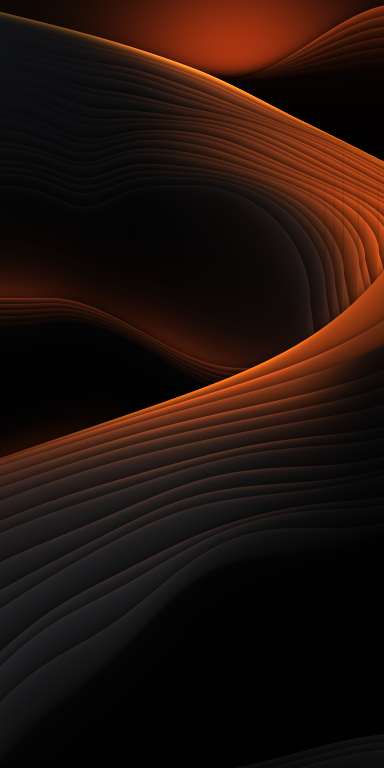
Give the GLSL for this background, as a WebGL 1 fragment shader.

```glsl
precision highp float;
// Dark layered dunes with glowing orange ridges that sweep around a black hollow.

uniform vec2 u_resolution;

const vec3 ORANGE = vec3(0.74, 0.28, 0.085);
const vec3 GOLD = vec3(1.0, 0.57, 0.06);
const vec3 EMBER = vec3(0.50, 0.16, 0.05);

// Top edge of the main dune's strata: t = 0 is the ridge, t = 1 the hollow's rim.
float upperEdge(float x, float t) {
  float ridge = 0.031 + 0.375 * x - 0.042 * sin(3.1416 * x) + 0.015 * smoothstep(0.5, 0.8, x);
  float dip = (x - 0.22) / 0.1;
  float rim = 0.478 + 0.055 * exp(-dip * dip);
  float u = max(x - 0.495, 0.0) / mix(0.86, 0.32, t);
  float bend = 1.0 - sqrt(max(1.0 - u * u, 0.0)) + 8.0 * max(u - 1.0, 0.0);
  float ripple = 0.04 * t * (1.0 - t) * sin(11.0 * x + 9.0 * t);
  return mix(ridge, rim, t) + 0.307 * t * bend + ripple;
}

// Top edge of the lower strata, which fan out in an S toward the left.
float lowerEdge(float x, float t) {
  float crest = 1.193 - 0.34 * x - 0.15 * pow(x, 6.0);
  float spread = 0.84 - 1.2 * x + 1.07 * x * x;
  float hump = (x - 0.3) / 0.2;
  float bulge = 0.1 * t * t * t * exp(-hump * hump);
  return crest + spread * pow(t, mix(1.3, 0.45, x)) + bulge + 0.014 * t * sin(9.0 * x + 14.0 * t);
}

// Lays one sheet over what is behind it; d is the depth below the sheet's edge.
vec3 sheet(vec3 behind, float d, vec3 fill, vec3 rim, float fade, float contrast) {
  float depth = max(d, 0.0);
  float aa = 0.75 / u_resolution.x;
  vec3 front = fill * mix(1.0, 0.25 + 0.75 * exp(-depth * fade), contrast);
  front += rim * exp(-depth / 0.007);
  behind *= 1.0 - 0.4 * contrast * exp(min(d, 0.0) / 0.012);
  return mix(behind, front, smoothstep(-aa, aa, d));
}

void main() {
  // x spans 0 to 1; y runs down from the top edge, 0 to 2.
  vec2 uv = gl_FragCoord.xy / u_resolution;
  float x = uv.x;
  float y = 2.0 - 2.0 * uv.y;

  // Glowing sky
  vec2 g = (vec2(x, y) - vec2(0.61, 0.14)) / vec2(0.29, 0.22);
  vec3 color = vec3(0.045, 0.025, 0.022) + vec3(0.62, 0.18, 0.045) * exp(-dot(g, g));

  // Far dune at the upper right
  float rise = smoothstep(0.585, 1.04, x);
  for (int i = 0; i < 7; i++) {
    float n = float(i) / 6.0;
    float edge = 0.208 - (0.198 - 0.17 * n) * rise;
    vec3 fill = mix(vec3(0.48, 0.17, 0.06), vec3(0.035, 0.014, 0.01), sqrt(n));
    vec3 rim = ORANGE * 0.6 * (1.0 - n) * (1.0 - 0.4 * rise);
    color = sheet(color, y - edge, fill, rim, 14.0, 1.0);
  }

  // Main dune, its strata bending around the hollow
  for (int i = 0; i < 20; i++) {
    float vary = sin(2.4 * float(i));
    float t = float(i) / 19.0 + 0.012 * vary;
    float edge = upperEdge(x, t);
    float slope = (upperEdge(x + 0.002, t) - edge) / 0.002;
    float d = (y - edge) / sqrt(1.0 + slope * slope);
    float heat = smoothstep(0.28, 1.05, x + 0.25 * (y - 0.45));
    heat *= 1.0 - 0.94 * smoothstep(0.66, 0.98, t);
    vec3 ash = mix(vec3(0.068, 0.072, 0.082), vec3(0.025, 0.025, 0.028), t * t);
    ash += vec3(0.08, 0.062, 0.06) * smoothstep(0.3, 0.85, x);
    vec3 rim = ORANGE * (0.36 + 0.16 * vary) * smoothstep(0.15, 0.6, x) * (1.0 - t * t);
    rim += vec3(0.035, 0.033, 0.034) * smoothstep(0.5, 0.9, t);
    float contrast = 0.85 * smoothstep(-0.1, 0.45, x + 0.25 * t);
    color = sheet(color, d, mix(ash, ORANGE * 1.12, heat), rim, 17.0, contrast);
  }

  // Golden light along the ridge
  float ridgeDepth = y - upperEdge(x, 0.0);
  float shine = (x - 0.5) / 0.23;
  float strength = exp(-shine * shine);
  vec3 light = GOLD * (0.45 + 0.4 * strength) * exp(-abs(ridgeDepth) / 0.007);
  light += ORANGE * 0.7 * strength * exp(-abs(ridgeDepth) / 0.03);
  color += light * smoothstep(-0.002, 0.002, ridgeDepth);

  // Small wave in the hollow, lit from behind
  float wave = 0.776 + 0.182 * smoothstep(0.13, 0.62, x);
  float haze = 0.75 + 0.25 * cos(13.0 * x);
  color += EMBER * 0.75 * haze * exp(-max(wave - y, 0.0) / 0.06);
  for (int i = 0; i < 6; i++) {
    float n = float(i) / 5.0;
    float edge = wave + n * (0.06 + 0.02 * cos(9.0 * x));
    vec3 fill = mix(vec3(0.22, 0.09, 0.05), vec3(0.018, 0.018, 0.02), sqrt(n));
    vec3 rim = ORANGE * 0.5 * (1.0 - n);
    color = sheet(color, y - edge, fill, rim, 20.0, 1.0);
  }

  // Lower strata, cooling from orange to ash and then to black
  float crestGap = max(lowerEdge(x, 0.0) - y, 0.0);
  color += EMBER * 0.45 * (1.0 - smoothstep(0.05, 0.4, x)) * exp(-crestGap / 0.03);
  for (int i = 0; i < 16; i++) {
    float vary = sin(2.4 * float(i));
    float t = pow(float(i) / 15.0, 1.4) * (1.0 + 0.04 * vary);
    float edge = lowerEdge(x, t);
    float slope = (lowerEdge(x + 0.002, t) - edge) / 0.002;
    float d = (y - edge) / sqrt(1.0 + slope * slope);
    float lit = 1.0 - smoothstep(0.75, 1.0, t);
    vec3 ash = vec3(0.125, 0.122, 0.13) * lit * (1.0 - 0.8 * smoothstep(0.4, 1.0, x));
    float heat = exp(-10.0 * t) * mix(0.65, 1.0, smoothstep(0.0, 0.6, x));
    heat *= 1.0 - 0.85 * smoothstep(0.72, 1.0, x) * smoothstep(0.0, 0.06, t);
    float middle = smoothstep(-0.1, 0.5, x) * (1.0 - smoothstep(0.65, 0.98, x));
    vec3 rim = ORANGE * (0.55 + 0.2 * vary) * exp(-2.2 * t) * middle * lit + 0.02 * lit;
    if (i == 0) rim = GOLD * 0.6 * middle;
    vec3 fill = mix(ash, ORANGE, heat) + vec3(0.006, 0.007, 0.009);
    color = sheet(color, d, fill, rim, 11.0, 0.9);
  }

  // Faint folds in the lower right corner
  for (int i = 0; i < 3; i++) {
    float edge = 2.01 + 0.02 * float(i) - 0.1 * smoothstep(0.5, 1.05, x);
    color = sheet(color, y - edge, vec3(0.07, 0.066, 0.068) * x, vec3(0.025), 14.0, 0.8);
  }

  gl_FragColor = vec4(min(color, 1.0), 1.0);
}
```
